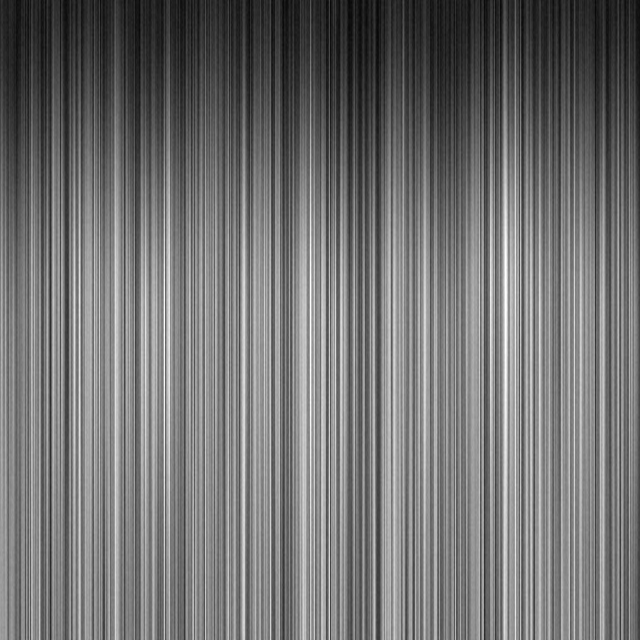
This texture is drawn by a WebGL 2 fragment shader. Its source:

```glsl
#version 300 es
precision highp float;
// Grey curtain of hair-fine vertical streaks, near black along the top edge.
// Layered one-dimensional value noise gives the streaks; a ragged vertical
// ramp and a few faint bands set the broad light and shade.

uniform vec2 u_resolution;
out vec4 fragColor;

const float TOP_TONE = 0.12;
const float BODY_TONE = 0.545;
const float FLOOR_FADE = 0.04;      // slight darkening at the bottom
const float RAMP_LENGTH = 0.50;     // height of the dark top
const float RAGGEDNESS = 0.12;      // how unevenly the dark top ends
const float STREAK_LIFT = 0.04;     // keeps streaks visible in the dark
const float FINE_COUNT = 512.0;
const float FINE_GAIN = 0.38;
const float DRIFT_GAIN = 0.20;
const float STREAK_COUNT = 300.0;
const float STREAK_GAIN = 0.15;
const float STRAND_GAIN = 0.20;
const float GRAIN_GAIN = 0.02;

// Soft columns: centre x, half width, gain
const int BAND_COUNT = 10;
const vec3 BANDS[BAND_COUNT] = vec3[](
    vec3(0.01, 0.025, -0.12), vec3(0.13, 0.035, 0.05),
    vec3(0.21, 0.018, -0.11), vec3(0.28, 0.045, 0.08),
    vec3(0.44, 0.020, -0.13), vec3(0.49, 0.025, 0.05),
    vec3(0.545, 0.018, -0.11), vec3(0.70, 0.025, -0.10),
    vec3(0.79, 0.030, 0.08), vec3(0.99, 0.018, -0.13));

float hash(vec2 p) {
    vec3 q = fract(vec3(p.xyx) * 0.1031);
    q += dot(q, q.yzx + 33.33);
    return fract((q.x + q.y) * q.z);
}

float valueNoise(vec2 p) {
    vec2 cell = floor(p);
    vec2 t = fract(p);
    t = t * t * (3.0 - 2.0 * t);
    float low = mix(hash(cell), hash(cell + vec2(1.0, 0.0)), t.x);
    float high = mix(hash(cell + vec2(0.0, 1.0)), hash(cell + vec2(1.0)), t.x);
    return mix(low, high, t.y);
}

float signedNoise(vec2 p) {
    return 2.0 * valueNoise(p) - 1.0;
}

// Streaks that change slowly along their length
float streaks(vec2 uv) {
    float x = uv.x * FINE_COUNT - 0.5;    // noise peaks at streak centres
    float steady = signedNoise(vec2(x, 7.0));
    float drifting = signedNoise(vec2(x + 613.0, uv.y * 2.0));
    float wide = signedNoise(vec2(uv.x * STREAK_COUNT + 91.0, 17.0));
    return FINE_GAIN * steady + DRIFT_GAIN * drifting + STREAK_GAIN * wide;
}

// Sparse bright threads
float strands(vec2 uv) {
    float thread = valueNoise(vec2(uv.x * FINE_COUNT - 0.5, 53.0));
    return smoothstep(0.84, 1.0, thread);
}

float bands(float x) {
    float sum = 0.0;
    for (int i = 0; i < BAND_COUNT; i++) {
        float d = (x - BANDS[i].x) / BANDS[i].y;
        sum += BANDS[i].z * exp(-d * d);
    }
    return sum;
}

float glow(vec2 uv, vec2 centre, vec2 radius) {
    vec2 d = (uv - centre) / radius;
    return exp(-dot(d, d));
}

void main() {
    vec2 uv = gl_FragCoord.xy / u_resolution;

    // Dark top with a ragged lower end
    float band = bands(uv.x);
    float ragged = 0.4 * signedNoise(vec2(uv.x * 36.0, 3.0))
                 + 0.5 * signedNoise(vec2(uv.x * 160.0, 5.0));
    float depth = 1.0 - uv.y + RAGGEDNESS * ragged * uv.y + 0.3 * band;
    float tone = mix(TOP_TONE, BODY_TONE, smoothstep(-0.04, RAMP_LENGTH, depth));
    tone -= FLOOR_FADE * (1.0 - smoothstep(0.0, 0.4, uv.y));

    // Broad columns and two pools of light
    tone *= 1.0 + 0.8 * band;
    tone += 0.07 * glow(uv, vec2(0.78, 0.57), vec2(0.04, 0.20));
    tone += 0.04 * glow(uv, vec2(0.27, 0.47), vec2(0.08, 0.24));

    // Streaks, threads and faint grain
    float grey = tone + (tone + STREAK_LIFT) * streaks(uv);
    grey += STRAND_GAIN * strands(uv) * (0.4 + tone);
    grey += GRAIN_GAIN * signedNoise(uv * vec2(512.0, 256.0));
    fragColor = vec4(vec3(clamp(grey, 0.03, 1.0)), 1.0);
}
```
